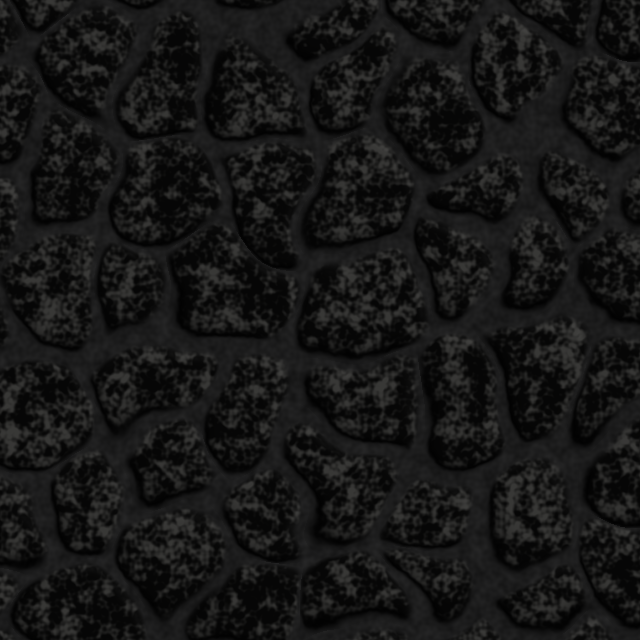
Give the GLSL for this texture, as a WebGL 1 fragment shader.

```glsl
precision highp float;

uniform vec2 u_resolution;

const float STONES_ACROSS = 6.4;
const float CORNER_SHARPNESS = 15.0;
const vec2 SHADOW_SIDE = vec2(-0.6, -0.8);
const vec3 STONE_TINT = vec3(1.0, 0.995, 0.965);
const vec3 MORTAR_COLOR = vec3(0.112, 0.112, 0.113);

vec2 hash2(vec2 p) {
  vec2 q = vec2(dot(p, vec2(127.1, 311.7)), dot(p, vec2(269.5, 183.3)));
  return fract(sin(q) * 43758.545);
}

vec2 unitGradient(vec2 cell) {
  float angle = 6.28318 * hash2(cell).x;
  return vec2(cos(angle), sin(angle));
}

float gradientNoise(vec2 p) {
  vec2 i = floor(p);
  vec2 f = fract(p);
  vec2 u = f * f * f * (f * (f * 6.0 - 15.0) + 10.0);
  float a = dot(unitGradient(i), f);
  float b = dot(unitGradient(i + vec2(1.0, 0.0)), f - vec2(1.0, 0.0));
  float c = dot(unitGradient(i + vec2(0.0, 1.0)), f - vec2(0.0, 1.0));
  float d = dot(unitGradient(i + vec2(1.0)), f - vec2(1.0));
  return mix(mix(a, b, u.x), mix(c, d, u.x), u.y);
}

vec2 stoneCenter(vec2 cell) {
  return cell + 0.06 + 0.88 * hash2(cell + 17.0);
}

// Rounded cell border: xy = outward direction, z = distance, w = stone id
vec4 stoneBorder(vec2 p) {
  vec2 base = floor(p);
  vec2 nearest = vec2(0.0);
  vec2 nearestCell = base;
  float best = 8.0;
  for (int y = -1; y <= 1; y++) {
    for (int x = -1; x <= 1; x++) {
      vec2 cell = base + vec2(float(x), float(y));
      vec2 offset = stoneCenter(cell) - p;
      float dist = dot(offset, offset);
      if (dist < best) {
        best = dist;
        nearest = offset;
        nearestCell = cell;
      }
    }
  }

  float total = 0.0;
  vec2 outward = vec2(0.0);
  for (int y = -2; y <= 2; y++) {
    for (int x = -2; x <= 2; x++) {
      vec2 offset = stoneCenter(nearestCell + vec2(float(x), float(y))) - p;
      vec2 between = offset - nearest;
      if (dot(between, between) > 0.0001) {
        vec2 direction = normalize(between);
        float edge = dot(0.5 * (offset + nearest), direction);
        float weight = exp(-CORNER_SHARPNESS * edge);
        total += weight;
        outward += weight * direction;
      }
    }
  }
  float distanceToEdge = -log(total) / CORNER_SHARPNESS;
  return vec4(outward / total, distanceToEdge, hash2(nearestCell + 5.0).y);
}

// Pale blotches broken up by fine dark grain
float stoneTone(vec2 uv, float id) {
  vec2 p = uv + 3.7 * id;
  float blotches = 2.3 * gradientNoise(p * 29.0);
  float clumps = 2.2 * gradientNoise(p * 58.0 + 9.0);
  float grain = 2.1 * gradientNoise(p * 125.0 + 23.0);
  float patches = 1.1 * gradientNoise(uv * 8.0 + 31.0);
  float tone = blotches + clumps + grain + patches + 0.3 * (id - 0.5);
  return 0.025 + 0.195 * smoothstep(-1.1, 2.1, tone);
}

float ridge(float distanceFromLine, float width) {
  float x = distanceFromLine / width;
  return exp(-x * x);
}

void main() {
  vec2 uv = gl_FragCoord.xy / u_resolution.y;
  vec2 p = uv * STONES_ACROSS;
  vec2 warp = vec2(gradientNoise(p * 1.2 + 3.0), gradientNoise(p * 1.2 + 41.0));
  vec4 border = stoneBorder(p + 0.3 * warp);

  // Uneven joints
  float fine = gradientNoise(uv * 110.0 + 70.0);
  float jointWidth = 0.06 + 0.09 * gradientNoise(p * 0.9 + 12.0);
  float edge = border.z - jointWidth + 0.03 * gradientNoise(uv * 34.0) + 0.015 * fine;
  float stoneMask = smoothstep(-0.025, 0.04, edge);

  vec3 stone = STONE_TINT * stoneTone(uv, border.w);
  vec3 mortar = MORTAR_COLOR * (1.0 + 0.3 * fine + 0.35 * gradientNoise(uv * 45.0 + 8.0));
  vec3 color = mix(mortar, stone, stoneMask);

  // Dark crease on the shadow side, faint lit rim opposite
  float facing = dot(border.xy, SHADOW_SIDE);
  float shade = smoothstep(-0.1, 0.7, facing + 0.6 * gradientNoise(p * 1.6 + 50.0));
  float lit = smoothstep(0.2, 0.9, -facing);
  color *= 1.0 - 0.85 * shade * ridge(edge - 0.005, 0.03);
  color *= 1.0 - 0.25 * shade * ridge(edge - 0.04, 0.08);
  color += 0.03 * lit * ridge(edge - 0.05, 0.035) * (1.0 + fine);

  gl_FragColor = vec4(color, 1.0);
}
```
